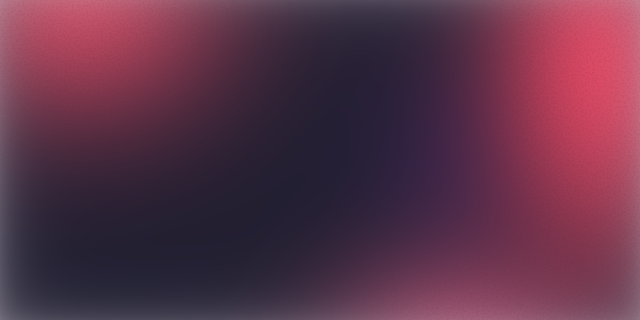
Give the GLSL for this background, as a WebGL 2 fragment shader.

```glsl
#version 300 es
precision highp float;
// Soft red glows over a dark navy field, with pale hazy borders and fine grain.

uniform vec2 u_resolution;
out vec4 fragColor;

vec2 hash2(vec2 p) {
    vec3 q = fract(p.xyx * vec3(0.1031, 0.1030, 0.0973));
    q += dot(q, q.yzx + 33.33);
    return fract((q.xx + q.yz) * q.zy);
}

// Distance to the nearest scattered point
float cellular(vec2 p) {
    vec2 cell = floor(p);
    float nearest = 2.0;
    for (int y = -1; y <= 1; y++) {
        for (int x = -1; x <= 1; x++) {
            vec2 neighbour = cell + vec2(x, y);
            nearest = min(nearest, distance(p, neighbour + hash2(neighbour)));
        }
    }
    return nearest;
}

// Elliptical Gaussian falloff
float glow(vec2 p, vec2 center, vec2 radius) {
    vec2 d = (p - center) / radius;
    return exp(-dot(d, d));
}

void main() {
    // Height runs from 0 to 1, width from 0 to the aspect ratio
    vec2 p = gl_FragCoord.xy / u_resolution.y;
    vec2 size = vec2(u_resolution.x / u_resolution.y, 1.0);

    // Navy field with a violet transition
    vec3 color = vec3(0.115, 0.115, 0.185);
    color = mix(color, vec3(0.18, 0.13, 0.29), 0.7 * glow(p, vec2(1.42, 0.48), vec2(0.30, 0.35)));

    // Three large glows
    color = mix(color, vec3(0.70, 0.30, 0.43), 0.80 * glow(p, vec2(1.43, -0.08), vec2(0.42, 0.31)));
    color = mix(color, vec3(0.83, 0.29, 0.39), 0.90 * glow(p, vec2(0.25, 1.00), vec2(0.48, 0.41)));
    color = mix(color, vec3(0.87, 0.27, 0.38), 0.98 * glow(p, vec2(1.88, 0.80), vec2(0.365, 0.66)));

    // Pale haze along the borders
    vec2 edge = min(p, size - p);
    vec2 fade = exp(-edge / 0.065);
    float haze = 1.0 - (1.0 - 0.30 * fade.x) * (1.0 - 0.24 * fade.y);
    color = mix(color, vec3(0.84, 0.80, 0.84), haze);

    // Faint dark specks, strongest on the bright areas
    float speck = 1.0 - smoothstep(0.10, 0.45, cellular(p * 110.0));
    color *= 1.0 - 0.045 * speck * smoothstep(0.15, 0.7, color.r);

    fragColor = vec4(color, 1.0);
}
```
